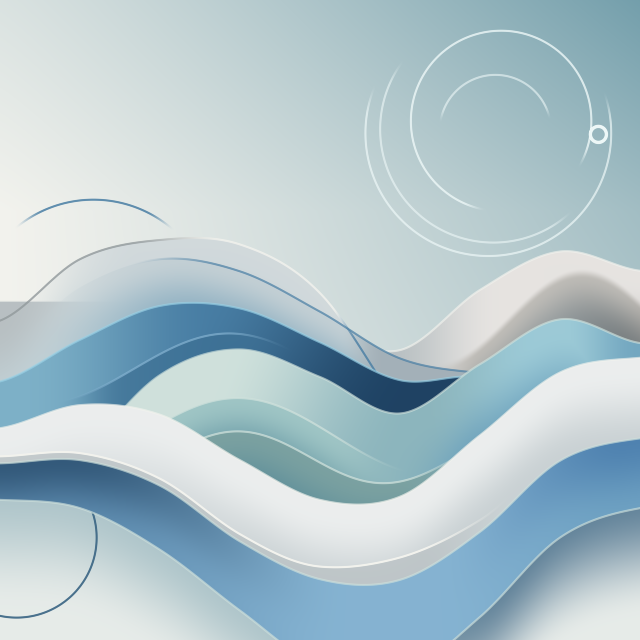
Give the GLSL for this background, as a WebGL 2 fragment shader.

```glsl
#version 300 es
precision highp float;
// Layered paper-like waves in blue, teal and white under a misty sky.
// Each wave is a smooth curve of nine heights, filled back to front with
// gradients of x and depth; cosine swells and fading arcs add fine lines.
#define LINE .0007
#define RIM .65
#define WHITE vec3(.95, .95, .93)
#define NAVY vec3(.12, .26, .39)
#define BLUE vec3(.28, .49, .64)
#define SKY_BLUE vec3(.52, .7, .82)
#define TEAL vec3(.45, .62, .67)
#define MINT vec3(.81, .88, .86)
#define GREY vec3(.57, .6, .61)

uniform vec2 u_resolution;
out vec4 outColor;

float ramp(float a, float b, float x) { return smoothstep(a, b, x); }

// Depth below a Catmull-Rom curve through nine even heights
float wave(vec2 p, float h[9]) {
  float s = clamp(p.x, 0., 1.) * 8.;
  int i = min(int(s), 7);
  float t = s - float(i);
  float a = h[max(i - 1, 0)], b = h[i], c = h[i + 1], d = h[min(i + 2, 8)];
  return b - p.y + .5 * t * (c - a + t * (2. * a - 5. * b + 4. * c - d
         + t * (3. * (b - c) + d - a)));
}

// Depth below a cosine swell from crest to trough
float swell(vec2 p, vec2 crest, vec2 trough) {
  float t = (p.x - crest.x) / (trough.x - crest.x);
  return mix(crest.y, trough.y, .5 - .5 * cos(3.14159 * t)) - p.y;
}

// Turns vertical depth into distance in canvas units
float dist(float d) {
  return d / max(length(vec2(dFdx(d), dFdy(d))) * u_resolution.y, .001);
}

float inside(float d) {
  float px = .7 / u_resolution.y;
  return ramp(-px, px, d);
}

float stroke(float d, float width) {
  return 1. - ramp(0., 1.2 / u_resolution.y, abs(d) - width);
}

// Fills below a curve and lights its rim
void layer(inout vec3 col, float depth, vec3 fill, vec3 rim, float strength) {
  float d = dist(depth);
  col = mix(col, fill, inside(d));
  col = mix(col, rim, strength * stroke(d, LINE));
}

// Circle line fading away from its middle direction
float arc(vec2 p, vec2 center, float radius, float angle, float span) {
  vec2 q = p - center;
  float r = length(q);
  float c = dot(q, vec2(cos(angle), sin(angle))) / max(r, .001);
  float turn = acos(clamp(c, -1., 1.));
  return (1. - ramp(span - .28, span, turn)) * stroke(r - radius, LINE);
}

void main() {
  vec2 p = gl_FragCoord.xy / u_resolution;
  float x = p.x, y = p.y;

  // Sky
  float haze = pow(x, 1.15) * (.29 + .51 * y) + .6 * max(y - .67, 0.);
  vec3 col = mix(WHITE, TEAL, clamp(haze, 0., 1.));

  // Sky arcs and small ring
  float rings = .8 * arc(p, vec2(.783, .811), .141, 2., 2.55)
    + .6 * arc(p, vec2(.774, .796), .087, 1.6, 1.4)
    + .7 * arc(p, vec2(.763, .792), .192, -1.6, 1.95)
    + .6 * arc(p, vec2(.771, .798), .177, -2.3, 1.5)
    + stroke(length(p - vec2(.935, .79)) - .0125, .0017);
  col = mix(col, vec3(.93, .97, .97), min(rings, 1.));
  col = mix(col, BLUE, .85 * arc(p, vec2(.146, .499), .189, 1.56, .72));

  // Grey ridge with a soft fold
  float d = wave(p, float[9](.53, .53, .53, .531, .486, .453, .547, .607, .577));
  vec3 fill = mix(vec3(.72, .75, .76), vec3(.9, .89, .88), ramp(.6, .78, x));
  float f = swell(p, vec2(.91, .577), vec2(.68, .43));
  vec3 tint = mix(vec3(.75, .74, .72), GREY, ramp(0., .09, f));
  fill = mix(fill, tint, ramp(-.004, .012, f) * ramp(.66, .75, x));
  fill *= 1. - .18 * ramp(.85, 1., x) * ramp(.02, .12, d);
  layer(col, d, fill, WHITE, RIM);

  // Pale hill and the misty hill within it
  d = wave(p, float[9](.499, .595, .625, .618, .542, .362, .2, .1, .1));
  fill = mix(col, vec3(.82, .85, .86), ramp(0., .22, x));
  fill = mix(fill, vec3(.76, .82, .84), ramp(0., .14, d));
  layer(col, d, fill, mix(GREY, WHITE, ramp(.2, .35, x)), .8);
  float paleEdge = stroke(dist(d), LINE);
  d = wave(p, float[9](.453, .551, .595, .576, .513, .44, .417, .41, .41));
  fill = mix(vec3(.76, .81, .83), vec3(.56, .69, .76), ramp(0., .09, d));
  fill = mix(fill, vec3(.64, .69, .72), ramp(.53, .6, x));
  fill = mix(col, fill, ramp(.02, .32, x));
  layer(col, d, fill, BLUE, .7 * ramp(.2, .35, x));
  col = mix(col, BLUE, .8 * paleEdge * ramp(.52, .56, x));

  // Deep blue wave
  d = wave(p, float[9](.404, .469, .522, .518, .465, .406, .41, .36, .3));
  fill = mix(vec3(.49, .69, .78), BLUE, ramp(.03, .34, x));
  fill = mix(fill, NAVY, ramp(.32, .64, x + .5 * d));
  f = dist(swell(p, vec2(.358, .479), vec2(.06, .368)));
  float fade = .7 * ramp(.09, .2, x) * (1. - ramp(.34, .46, x));
  fill = mix(fill, vec3(.23, .43, .57), fade * inside(f));
  fill = mix(fill, SKY_BLUE, fade * stroke(f, LINE));
  layer(col, d, fill, vec3(.6, .82, .9), RIM);

  // Mint wave with two folds
  d = wave(p, float[9](.193, .29, .414, .454, .411, .354, .431, .501, .464));
  fill = mix(MINT, vec3(.55, .71, .74), ramp(.36, .64, x + .4 * d));
  fill = mix(fill, vec3(.61, .79, .84), ramp(.66, .84, x));
  tint = vec3(.41, .62, .73);
  fill = mix(fill, tint, max(ramp(.02, .16, d) * ramp(.6, .75, x), .8 * ramp(.88, 1., x)));
  for (float k = 0.; k < 2.; k++) {
    f = dist(swell(p, vec2(.371, .378 - .052 * k), vec2(.677 - .078 * k, .258 - .013 * k)));
    fade = 1. - ramp(.5 + .12 * k, .64 + .13 * k, x);
    tint = mix(vec3(.62, .77, .77) - .14 * k, vec3(.31, .52, .59), ramp(0., .12, f));
    fill = mix(fill, tint, fade * inside(f));
    fill = mix(fill, MINT, .75 * fade * stroke(f, LINE));
  }
  layer(col, d, fill, MINT, RIM);

  // White ribbon; its lip follows the front wave
  d = wave(p, float[9](.331, .367, .352, .281, .219, .224, .32, .418, .441));
  float low = wave(p, float[9](.276, .281, .241, .154, .095, .094, .169, .28, .315));
  fill = mix(vec3(.92, .93, .93), vec3(.79, .82, .83), ramp(.02, .14, d) * (.6 + .4 * ramp(.2, .5, x)));
  f = dist(low + .011 + .024 * exp(-70. * (x - .62) * (x - .62)));
  fade = 1. - ramp(.65, .8, x);
  fill = mix(fill, vec3(.73, .76, .77), .8 * fade * inside(f));
  fill = mix(fill, WHITE, fade * stroke(f, LINE));
  layer(col, d, fill, WHITE, RIM);

  // Front blue wave
  fill = mix(vec3(.2, .35, .48), vec3(.36, .54, .68), ramp(0., .1, low));
  fill = mix(fill, SKY_BLUE, ramp(.1, .55, x));
  tint = mix(vec3(.31, .51, .69), vec3(.43, .63, .76), ramp(0., .12, low));
  fill = mix(fill, tint, ramp(.68, .98, x));
  layer(col, low, fill, MINT, RIM);

  // Foreground hills with a corner circle
  d = wave(p, float[9](.219, .206, .141, .046, -.042, -.055, .036, .16, .206));
  tint = mix(vec3(.68, .77, .79), vec3(.38, .51, .6), ramp(.5, .8, x));
  fill = mix(tint, vec3(.9, .92, .91), ramp(-.02, .17, d));
  f = length(p - vec2(.026, .16)) - .125;
  fill = mix(fill, BLUE * .8, .9 * stroke(f, LINE));
  layer(col, d, fill, MINT, RIM);

  outColor = vec4(col, 1.);
}
```
